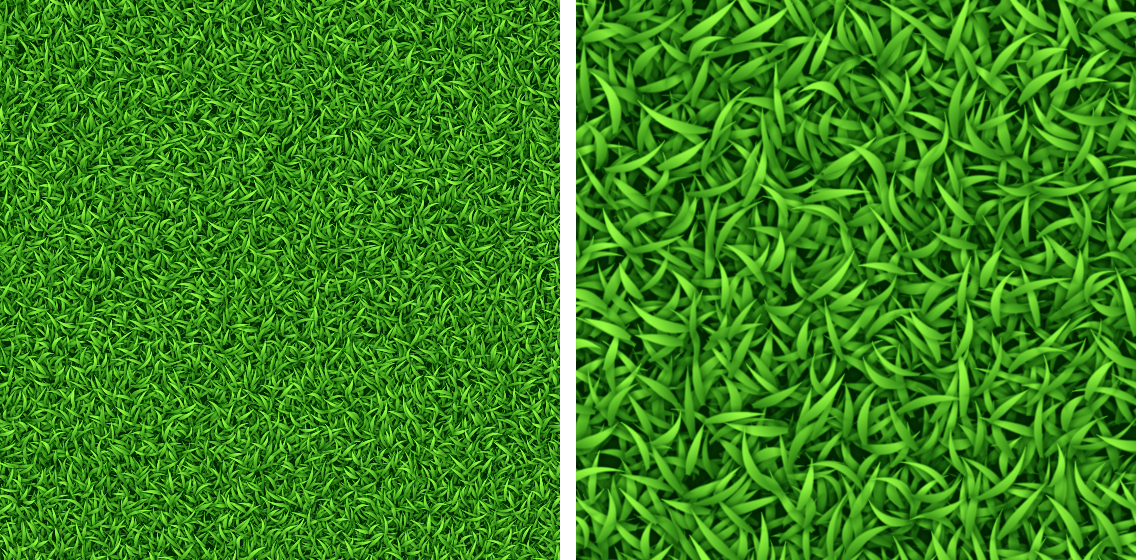
Left: the whole. Right: its middle third, enlarged.
Reproduce this texture procedurally as a three.js fragment shader.

```glsl
varying vec2 vUv;

const float CELLS = 40.0;
const int LAYERS = 10;

vec4 hash4(vec3 seed) {
  float n = dot(seed, vec3(12.9898, 78.233, 37.719));
  return fract(sin(n + vec4(0.0, 1.7, 3.9, 5.3)) * 43758.5453);
}

// Dark soil green to sunlit tip green, with lifted midtones
vec3 grassColor(float tone) {
  tone = clamp(tone, 0.0, 1.2);
  tone *= 1.42 - 0.37 * tone;
  return vec3(0.0, 0.10, 0.0) + vec3(0.46, 0.75, 0.20) * pow(vec3(tone), vec3(1.5, 1.0, 1.6));
}

// Paints one curved blade and its soft shadow over the tone below
float paintBlade(float below, vec2 p, vec4 shape, float baseTone) {
  float lean = (shape.x - 0.5) * 2.9;
  vec2 along = vec2(sin(lean), cos(lean));
  vec2 q = vec2(dot(p, along), dot(p, vec2(-along.y, along.x)));

  float halfLength = mix(0.48, 0.9, shape.y);
  float s = q.x / halfLength;
  float bend = (shape.z - 0.5) * 0.56;
  float offset = q.y - bend * (s * s - 0.5);
  float u = clamp(s * 0.5 + 0.5, 0.0, 1.0);

  // Narrow root, broad middle, pointed tip
  float halfWidth = mix(0.09, 0.16, shape.w) * smoothstep(-0.3, 0.4, u) * (1.0 - u * u);
  float slope = 2.0 * bend * s / halfLength;
  float side = (abs(offset) - halfWidth) / sqrt(1.0 + slope * slope);
  float d = max(side, abs(q.x) - halfLength);

  float shadow = 1.0 - smoothstep(-0.02, 0.2, d);
  float cover = 1.0 - smoothstep(-0.035, 0.035, d);
  float across = clamp(offset / max(halfWidth, 0.02), -1.0, 1.0);
  float tone = baseTone * (0.58 + 0.5 * smoothstep(0.0, 0.75, u)) + 0.09 * across;
  return mix(below * (1.0 - 0.36 * shadow), tone, cover);
}

void main() {
  vec2 grid = vUv * CELLS;
  float tone = 0.1;

  // Layers from the shaded bottom to the bright top
  for (int layer = 0; layer < LAYERS; layer++) {
    float height = float(layer) / float(LAYERS - 1);
    vec2 p = grid + hash4(vec3(float(layer), 7.0, 3.0)).xy;
    vec2 cell = floor(p);
    for (int j = -1; j <= 1; j++) {
      for (int i = -1; i <= 1; i++) {
        vec2 id = cell + vec2(float(i), float(j));
        vec3 seed = vec3(mod(id, CELLS), float(layer) + 1.0);
        vec4 place = hash4(seed);
        vec4 shape = hash4(seed + vec3(51.3, 17.1, 29.7));
        float baseTone = mix(0.48, 1.0, height) + (place.z - 0.5) * 0.4;
        tone = paintBlade(tone, p - id - place.xy, shape, baseTone);
      }
    }
  }

  gl_FragColor = vec4(grassColor(tone), 1.0);
}
```
